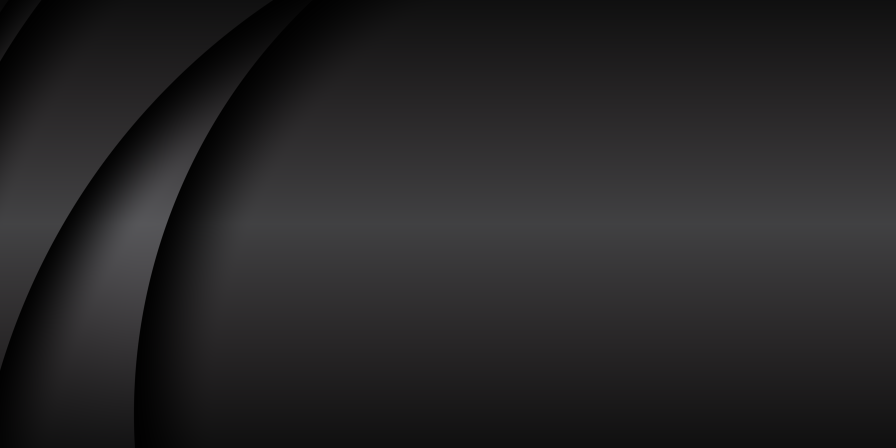
A Shadertoy shader for this background:

```glsl
const vec3 EDGE_TONE = vec3(0.060, 0.060, 0.061);
const vec3 BAND_TONE = vec3(0.254, 0.254, 0.260);
const vec3 GLOW_TONE = vec3(0.085, 0.085, 0.090);

// Horizontal sheen, brightest halfway up
vec3 sheen(float y) {
    float t = clamp(1.0 - 2.0 * abs(y - 0.5), 0.0, 1.0);
    vec3 warmth = vec3(0.004, -0.003, -0.002) * sin(3.14159 * t);
    return mix(EDGE_TONE, BAND_TONE, t) + warmth;
}

// Soft elliptical light
float glow(vec2 p, vec2 center, vec2 spread) {
    vec2 d = (p - center) / spread;
    return exp(-dot(d, d));
}

// Positive inside the disc
float discDepth(vec2 p, vec2 center, float radius) {
    return radius - length(p - center);
}

// Lay a curved sheet on top, shaded black along its inner rim
vec3 addSheet(vec3 below, vec3 tone, float depth, float shadowWidth, float pixel) {
    float light = smoothstep(-0.12 * shadowWidth, shadowWidth, depth);
    float coverage = smoothstep(-0.7 * pixel, 0.7 * pixel, depth);
    return mix(below, tone * light, coverage);
}

void mainImage(out vec4 fragColor, in vec2 fragCoord) {
    float pixel = 1.0 / iResolution.y;
    vec2 p = fragCoord * pixel;
    p.x *= 2.0 * iResolution.y / iResolution.x;

    vec3 base = sheen(p.y);
    vec3 litBase = base + GLOW_TONE * glow(p, vec2(0.32, 0.46), vec2(0.24, 0.34));

    // Sheets from the far left corner to the wide front panel
    vec3 color = base * 0.5;
    color = addSheet(color, base * 1.25, discDepth(p, vec2(1.302, 0.086), 1.575), 0.09, pixel);
    color = addSheet(color, base * 1.03, discDepth(p, vec2(1.302, 0.086), 1.516), 0.16, pixel);
    color = addSheet(color, litBase, discDepth(p, vec2(1.453, -0.260), 1.516), 0.15, pixel);
    color = addSheet(color, base, discDepth(p, vec2(1.570, 0.0755), 1.271), 0.18, pixel);

    fragColor = vec4(color, 1.0);
}
```
